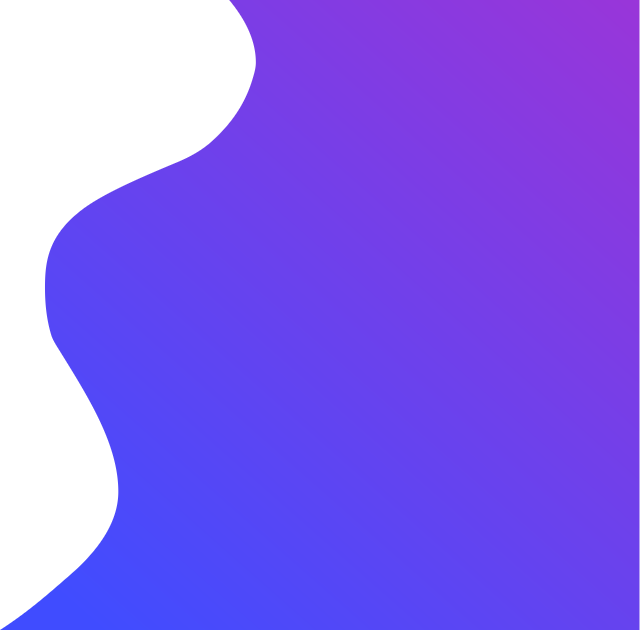
This background is drawn by a WebGL 2 fragment shader. Its source:

```glsl
#version 300 es
precision highp float;
// A violet-to-blue diagonal gradient panel with a wavy left edge on white.

uniform vec2 u_resolution;
out vec4 fragColor;

const vec3 WHITE = vec3(1.0);
const vec3 BLUE = vec3(0.25, 0.30, 1.0);
const vec3 PURPLE = vec3(0.60, 0.21, 0.85);

// Wave knots from bottom to top: height, horizontal position, slope dx/dy.
const int KNOT_COUNT = 12;
const vec3 WAVE[KNOT_COUNT] = vec3[KNOT_COUNT](
    vec3(0.0, 0.0, 1.55),
    vec3(0.0873, 0.1111, 1.15),
    vec3(0.2196, 0.1878, 0.0),
    vec3(0.4444, 0.0939, -0.62),
    vec3(0.4683, 0.0813, -0.3),
    vec3(0.5437, 0.0714, 0.0),
    vec3(0.6667, 0.1296, 1.3),
    vec3(0.7421, 0.2804, 2.4),
    vec3(0.7778, 0.3386, 1.08),
    vec3(0.8743, 0.4008, 0.3),
    vec3(0.9008, 0.4061, 0.0),
    vec3(1.0, 0.3638, -0.83)
);

// Cubic Hermite curve between two knots.
float hermite(vec3 a, vec3 b, float y) {
    float span = b.x - a.x;
    float t = clamp((y - a.x) / span, 0.0, 1.0);
    float s = 1.0 - t;
    float blend = t * t * (3.0 - 2.0 * t);
    return mix(a.y, b.y, blend) + span * t * s * (a.z * s - b.z * t);
}

// Horizontal position of the wavy edge at a given height.
float waveEdge(float y) {
    float x = WAVE[0].y;
    for (int i = 0; i < KNOT_COUNT - 1; i++) {
        if (y >= WAVE[i].x) x = hermite(WAVE[i], WAVE[i + 1], y);
    }
    return x;
}

// Antialiased coverage of the region where the field is positive.
float coverage(float field) {
    float width = length(vec2(dFdx(field), dFdy(field)));
    return clamp(field / max(width, 1e-6) + 0.5, 0.0, 1.0);
}

// Linear gradient running along a direction between two offsets.
vec3 linearGradient(vec2 p, vec2 direction, float start, float end, vec3 from, vec3 to) {
    float t = (dot(p, direction) - start) / (end - start);
    return mix(from, to, clamp(t, 0.0, 1.0));
}

void main() {
    vec2 p = gl_FragCoord.xy / u_resolution.y;
    float aspect = u_resolution.x / u_resolution.y;

    // Panel colour
    vec3 panel = linearGradient(p, vec2(0.66, 0.75), 0.1, 1.42, BLUE, PURPLE);

    // Panel shape: wave on the left, hairline margin on the right
    float mask = coverage(p.x - waveEdge(p.y));
    mask *= coverage(aspect - 0.0008 - p.x);

    fragColor = vec4(mix(WHITE, panel, mask), 1.0);
}
```
